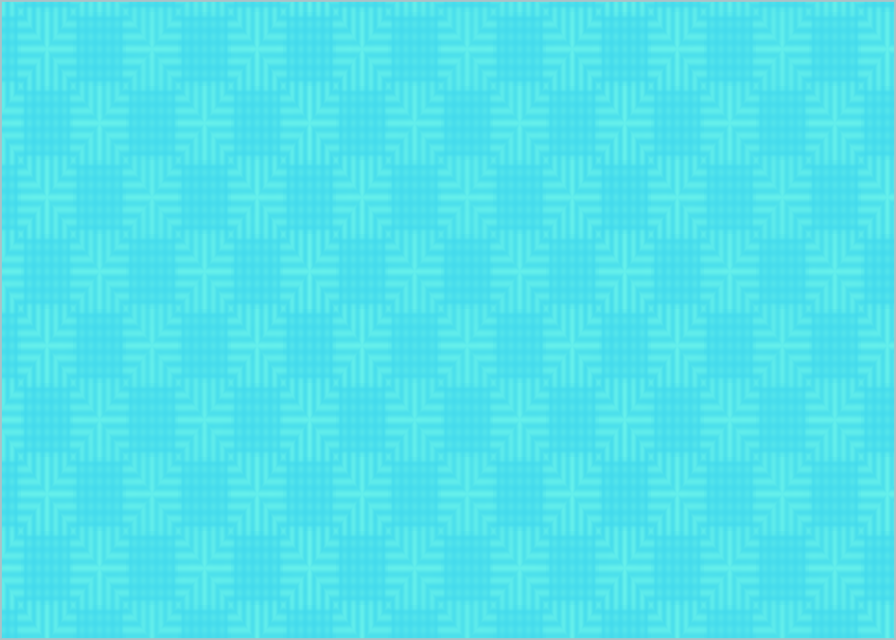
Write a Shadertoy shader that draws this pattern.

```glsl
// Turquoise woven lattice: checkerboard of chevron crosses and dotted blocks.

const float TAU = 6.2831853;
const vec2 CELLS = vec2(17.06, 8.63);        // checker cells across and down
const vec2 CROSS_ORIGIN = vec2(0.0525, 0.9234); // centre of one cross, 0..1
const float LINES_PER_CELL = 6.0;
const float BLOCK_HALF = 0.44;               // half size of a dotted block, in cells
const float BLOCK_SOFT = 0.035;
const float MITRE_SOFT = 0.035;              // softness where chevrons turn
const float BORDER = 0.00195;                // frame width, in canvas widths
const float WEAR = 0.035;                    // tone change from cell to cell
const float GRAIN = 0.05;                    // fine mottling
const float BEAT_CYCLES = 2.84;              // slow change of vertical line contrast
const float BEAT_CENTRE = 0.345;
const float BEAT_DEPTH = 0.18;
const vec3 DARK = vec3(0.265, 0.855, 0.925);
const vec3 LIGHT = vec3(0.395, 0.938, 0.920);
const vec3 FRAME = vec3(0.67, 0.76, 0.78);

float hash(vec2 p) {
    return fract(sin(dot(p, vec2(127.1, 311.7))) * 43758.5453);
}

float valueNoise(vec2 p) {
    vec2 i = floor(p), f = fract(p);
    f = f * f * (3.0 - 2.0 * f);
    return mix(mix(hash(i), hash(i + vec2(1.0, 0.0)), f.x),
               mix(hash(i + vec2(0.0, 1.0)), hash(i + 1.0), f.x), f.y);
}

// Tone of the weave, 0 = dark ground, 1 = bright thread.
float weaveTone(vec2 uv) {
    vec2 grid = (uv - CROSS_ORIGIN) * CELLS;
    vec2 id = floor(grid + 0.5);
    vec2 local = grid - id;
    vec2 reach = abs(local);
    float isBlock = mod(id.x + id.y, 2.0);

    // Threads: x holds the vertical ones, y the horizontal ones
    vec2 thread = 0.5 + 0.5 * cos(TAU * LINES_PER_CELL * local);
    float beat = 1.0 + BEAT_DEPTH * cos(TAU * BEAT_CYCLES * (uv.x - BEAT_CENTRE));
    thread.x = 0.5 + (thread.x - 0.5) * beat;

    // Cross: nested chevrons opening outwards, brightest on the axes
    float sideways = smoothstep(-MITRE_SOFT, MITRE_SOFT, reach.x - reach.y);
    float chevron = mix(thread.x, thread.y, sideways);
    float axisGlow = exp(-9.0 * min(reach.x, reach.y)) * (1.0 - isBlock);
    float crossTone = 0.17 + 0.62 * chevron + 0.20 * axisGlow;

    // Block: both sets of threads overlap into rows of dots
    float dots = 0.14 * (thread.x + thread.y) + 0.16 * thread.x * thread.y;
    float blockTone = 0.02 + dots;

    float edge = max(reach.x, reach.y) - BLOCK_HALF;
    float blockMask = isBlock * (1.0 - smoothstep(-BLOCK_SOFT, BLOCK_SOFT, edge));
    float tone = mix(crossTone, blockTone, blockMask);
    return tone + WEAR * (hash(id) - 0.5);
}

void mainImage(out vec4 fragColor, in vec2 fragCoord) {
    vec2 uv = fragCoord / iResolution.xy;
    float tone = weaveTone(uv);
    tone += GRAIN * (valueNoise(uv * CELLS * LINES_PER_CELL) - 0.5);
    vec3 color = mix(DARK, LIGHT, tone);

    // Thin grey frame
    vec2 inset = min(fragCoord, iResolution.xy - fragCoord) / iResolution.x;
    float pixel = 1.0 / iResolution.x;
    float frame = 1.0 - smoothstep(-0.5 * pixel, 0.5 * pixel,
                                   min(inset.x, inset.y) - BORDER);
    color = mix(color, FRAME, frame);

    fragColor = vec4(color, 1.0);
}
```
